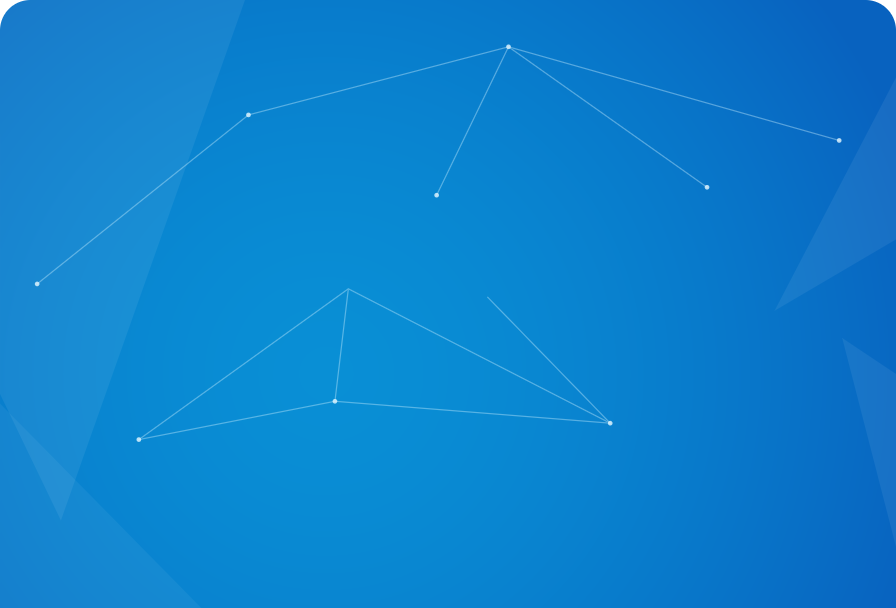
This background is drawn by a Shadertoy shader. Its source:

```glsl
// Blue radial gradient with pale translucent triangles, a thin node network and rounded top corners.

const float ASPECT = 1.4713;

// Dotted nodes come first, the last two are bare joints.
const vec2 NODES[11] = vec2[11](
    vec2(0.061, 0.533), vec2(0.408, 0.811), vec2(0.835, 0.923), vec2(0.717, 0.679),
    vec2(1.161, 0.692), vec2(1.378, 0.769), vec2(0.228, 0.277), vec2(0.550, 0.340),
    vec2(1.002, 0.304), vec2(0.572, 0.525), vec2(0.801, 0.511));
const int DOTTED = 9;

const ivec2 LINKS[11] = ivec2[11](
    ivec2(0, 1), ivec2(1, 2), ivec2(2, 3), ivec2(2, 4), ivec2(2, 5), ivec2(6, 9),
    ivec2(9, 7), ivec2(6, 7), ivec2(7, 8), ivec2(9, 8), ivec2(10, 8));

float cross2(vec2 a, vec2 b) { return a.x * b.y - a.y * b.x; }

// Signed distance to the line through a and b, positive on the left.
float edgeSide(vec2 p, vec2 a, vec2 b) {
    return cross2(normalize(b - a), p - a);
}

float triangleMask(vec2 p, vec2 a, vec2 b, vec2 c, float pixel) {
    float winding = sign(cross2(b - a, c - a));
    float inside = min(edgeSide(p, a, b) * winding,
                   min(edgeSide(p, b, c) * winding, edgeSide(p, c, a) * winding));
    return clamp(inside / pixel + 0.5, 0.0, 1.0);
}

float segmentDistance(vec2 p, vec2 a, vec2 b) {
    vec2 ab = b - a;
    return length(p - a - ab * clamp(dot(p - a, ab) / dot(ab, ab), 0.0, 1.0));
}

// Antialiased stroke that keeps its weight when thinner than a pixel.
float stroke(float dist, float halfWidth, float pixel) {
    float reach = max(halfWidth, 0.5 * pixel);
    return (halfWidth / reach) * clamp((reach - dist) / pixel + 0.5, 0.0, 1.0);
}

void mainImage(out vec4 fragColor, in vec2 fragCoord) {
    vec2 p = fragCoord / iResolution.xy * vec2(ASPECT, 1.0);
    float pixel = 1.0 / iResolution.y;

    // Radial gradient
    float falloff = pow(min(length(p - vec2(0.536, 0.385)) / 1.017, 1.0), 1.6);
    vec3 color = mix(vec3(0.035, 0.56, 0.835), vec3(0.03, 0.385, 0.75), falloff);

    // Translucent triangles
    float leftShard = triangleMask(p, vec2(-0.330, 1.039), vec2(0.416, 1.039), vec2(0.100, 0.144), pixel);
    float cornerShard = triangleMask(p, vec2(-0.038, 0.375), vec2(0.368, -0.038), vec2(-0.038, -0.038), pixel);
    float rightShard = triangleMask(p, vec2(1.272, 0.489), vec2(1.510, 0.947), vec2(1.510, 0.629), pixel);
    float lowShard = triangleMask(p, vec2(1.383, 0.444), vec2(1.510, 0.359), vec2(1.510, -0.050), pixel);
    color = mix(color, vec3(1.0), 0.065 * leftShard);
    color = mix(color, vec3(1.0), 0.05 * cornerShard);
    color = mix(color, vec3(1.0), 0.065 * max(rightShard, lowShard));

    // Network lines
    float lines = 0.0;
    for (int i = 0; i < LINKS.length(); i++) {
        float dist = segmentDistance(p, NODES[LINKS[i].x], NODES[LINKS[i].y]);
        lines = max(lines, stroke(dist, 0.001, pixel));
    }
    color = mix(color, vec3(0.8, 0.94, 1.0), 0.4 * lines);

    // Network dots
    float dots = 0.0;
    for (int i = 0; i < DOTTED; i++) {
        dots = max(dots, stroke(length(p - NODES[i]), 0.0038, pixel));
    }
    color = mix(color, vec3(0.9, 0.97, 1.0), 0.8 * dots);

    // Rounded top corners
    const float RADIUS = 0.05;
    vec2 corner = vec2(abs(p.x - 0.5 * ASPECT) - 0.5 * ASPECT, p.y - 1.0) + RADIUS;
    float outside = length(max(corner, 0.0)) - RADIUS;
    color = mix(color, vec3(1.0), clamp(outside / pixel + 0.5, 0.0, 1.0));

    fragColor = vec4(color, 1.0);
}
```
